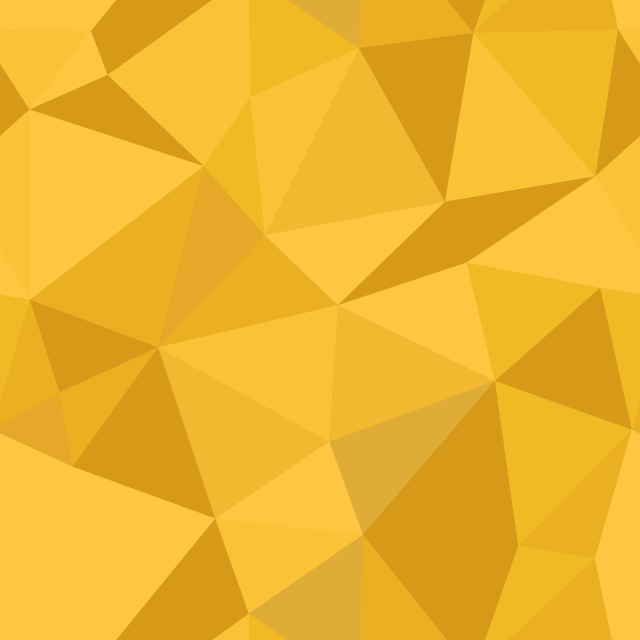
Write a WebGL 2 fragment shader that draws this background.

```glsl
#version 300 es
precision highp float;
precision highp int;

#define STRIDE 5      // lattice columns; the lattice leans one row per tile
#define JITTER 0.39   // vertex displacement, below 0.5 so facets never fold
#define LIGHT  vec3(1.000, 0.775, 0.255)
#define GOLD   vec3(0.990, 0.760, 0.215)
#define YELLOW vec3(0.945, 0.725, 0.140)
#define AMBER  vec3(0.918, 0.690, 0.130)
#define PEACH  vec3(0.950, 0.720, 0.185)
#define ORANGE vec3(0.898, 0.660, 0.155)
#define DARK   vec3(0.840, 0.600, 0.095)
#define MUTED  vec3(0.875, 0.680, 0.215)

uniform vec2 u_resolution;
out vec4 fragColor;

const int VERTICES = STRIDE * STRIDE + 1;
const int FACET_PRIME = 2 * VERTICES + 1;

float cross2(vec2 a, vec2 b) {
    return a.x * b.y - a.y * b.x;
}

// Lattice points one tile apart share the same index
int wrapIndex(ivec2 cell) {
    return (cell.x + STRIDE * cell.y + 20 * VERTICES) % VERTICES;
}

vec2 vertexAt(ivec2 cell) {
    float k = float(wrapIndex(cell)) + 1.0;
    vec2 random = fract(sin(k * vec2(12.9898, 78.233)) * 43758.5);
    return vec2(cell) + JITTER * (2.0 * random - 1.0);
}

// Cubing modulo the prime shuffles the facets, so each shade keeps its share
vec3 facetColor(int facet) {
    int rank = facet * facet % FACET_PRIME * facet % FACET_PRIME;
    if (rank <= 11) return LIGHT;
    if (rank <= 19) return GOLD;
    if (rank <= 31) return DARK;
    if (rank <= 33) return ORANGE;
    if (rank <= 35) return MUTED;
    if (rank <= 38) return PEACH;
    if (rank <= 45) return AMBER;
    return YELLOW;
}

// Signed distance to an edge, positive on its left
float edgeDistance(vec2 p, vec2 a, vec2 b) {
    return cross2(b - a, p - a) / length(b - a);
}

float coverage(vec2 p, vec2 a, vec2 b, vec2 c, float pixel) {
    float inside = min(edgeDistance(p, a, b),
                   min(edgeDistance(p, b, c), edgeDistance(p, c, a)));
    return clamp(0.5 + inside / pixel, 0.0, 1.0);
}

// True when the diagonal b-d splits the quad better than a-c
bool flipDiagonal(vec2 a, vec2 b, vec2 c, vec2 d) {
    float sinB = cross2(c - b, a - b), cosB = dot(c - b, a - b);
    float sinD = cross2(a - d, c - d), cosD = dot(a - d, c - d);
    return sinB * cosD + cosB * sinD < 0.0;
}

void main() {
    // Tilted lattice that repeats exactly once per canvas
    vec2 uv = gl_FragCoord.xy / u_resolution;
    float columns = float(STRIDE);
    vec2 p = vec2(columns * uv.x + uv.y, columns * uv.y - uv.x);
    float pixel = sqrt(float(VERTICES)) / min(u_resolution.x, u_resolution.y);
    ivec2 home = ivec2(floor(p));

    // Blend the facets of the nearby quads by their coverage
    vec4 sum = vec4(0.0);
    for (int y = -1; y <= 1; y++) {
        for (int x = -1; x <= 1; x++) {
            ivec2 cell = home + ivec2(x, y);
            vec2 a = vertexAt(cell);
            vec2 b = vertexAt(cell + ivec2(1, 0));
            vec2 c = vertexAt(cell + ivec2(1, 1));
            vec2 d = vertexAt(cell + ivec2(0, 1));
            bool flip = flipDiagonal(a, b, c, d);

            float lower = coverage(p, a, b, flip ? d : c, pixel);
            float upper = coverage(p, flip ? b : a, c, d, pixel);
            int facet = 2 * wrapIndex(cell) + 1;
            sum += lower * vec4(facetColor(facet), 1.0);
            sum += upper * vec4(facetColor(facet + 1), 1.0);
        }
    }
    fragColor = vec4(sum.rgb / sum.a, 1.0);
}
```
